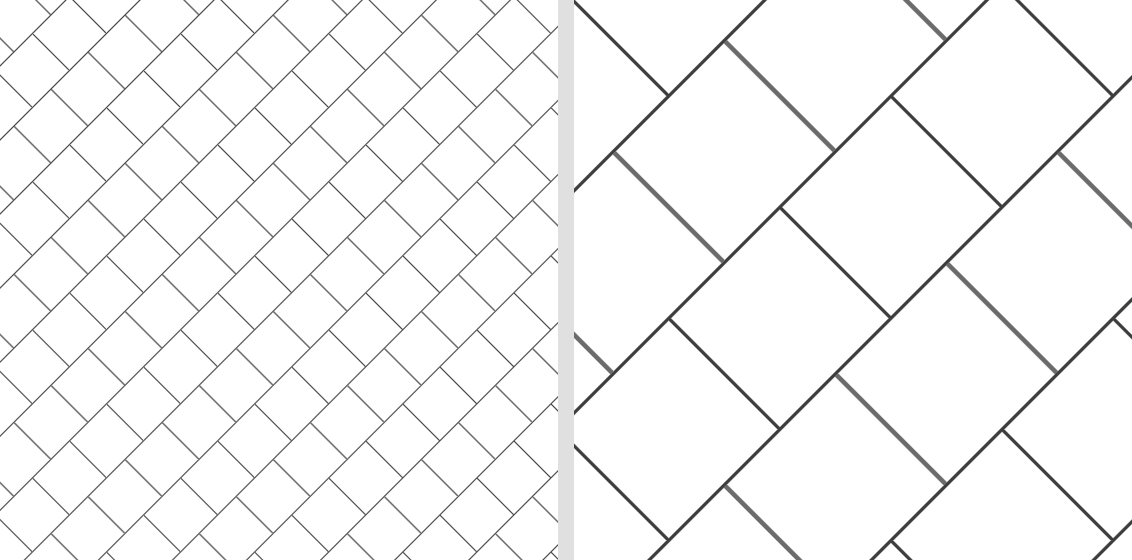
Left: the whole. Right: its middle third, enlarged.
A WebGL 1 fragment shader for this pattern:

```glsl
precision highp float;

uniform vec2 u_resolution;

// Lengths are fractions of the canvas height.
#define COURSES 7.5605
#define COURSE_SHIFT 0.75
#define JOINT_SHIFT -0.998
#define LINE_WIDTH 0.00195
#define SOFT_WIDTH 0.00273
#define PAPER vec3(1.0)
#define INK vec3(0.24)
#define SOFT_INK vec3(0.42)

// Distance to the nearest whole number.
float gridDistance(float x) {
    return abs(fract(x + 0.5) - 0.5);
}

// Antialiased coverage of a line of the given width.
float lineCoverage(float dist, float width) {
    float blur = 0.75 / u_resolution.y;
    return 1.0 - smoothstep(0.5 * width - blur, 0.5 * width + blur, dist);
}

void main() {
    vec2 p = gl_FragCoord.xy / u_resolution.y;

    // Diagonal axes: across the courses and along them.
    float across = (p.x - p.y + COURSE_SHIFT) * COURSES;
    float along = (p.x + p.y + JOINT_SHIFT) * COURSES;

    // Running bond: every other course slides by half a tile.
    float evenCourse = 1.0 - mod(floor(across), 2.0);
    along += 0.5 * evenCourse;

    // Convert grid units back to perpendicular canvas distance.
    float unit = inversesqrt(2.0) / COURSES;
    float courseLine = lineCoverage(gridDistance(across) * unit, LINE_WIDTH);

    // Joints in the shifted courses are wider and paler.
    float jointWidth = mix(LINE_WIDTH, SOFT_WIDTH, evenCourse);
    vec3 jointInk = mix(INK, SOFT_INK, evenCourse);
    float joint = lineCoverage(gridDistance(along) * unit, jointWidth);

    vec3 color = mix(PAPER, jointInk, joint);
    color = min(color, mix(PAPER, INK, courseLine));
    gl_FragColor = vec4(color, 1.0);
}
```
